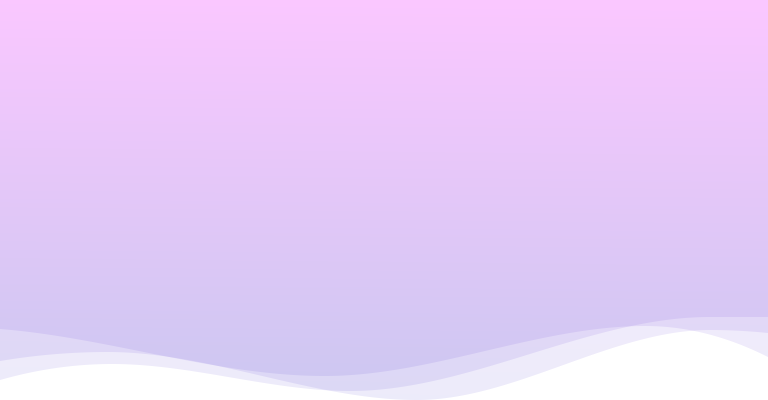
Reproduce this background procedurally as a Shadertoy shader.

```glsl
// Pink to lavender gradient above three overlapping translucent white waves.

// Height of a wave running from a left crest through a trough to a right crest;
// bend sets how quickly it falls away outside the two crests.
float waveHeight(float x, vec2 leftCrest, vec2 trough, vec2 rightCrest, vec2 bend) {
    float descent = mix(leftCrest.y, trough.y, smoothstep(leftCrest.x, trough.x, x));
    float height = mix(descent, rightCrest.y, smoothstep(trough.x, rightCrest.x, x));
    vec2 outside = max(vec2(leftCrest.x - x, x - rightCrest.x), 0.0);
    return height - dot(bend, outside * outside);
}

// Antialiased coverage of the area below a given height
float below(float height, float y) {
    return clamp((height - y) * iResolution.y + 0.5, 0.0, 1.0);
}

void mainImage(out vec4 fragColor, in vec2 fragCoord) {
    vec2 uv = fragCoord / iResolution.xy;

    // Sky, tilted very slightly towards pink on the right
    float skyHeight = clamp(uv.y + 0.02 * (uv.x - 0.5), 0.0, 1.0);
    vec3 color = mix(vec3(0.797, 0.78, 0.943), vec3(0.982, 0.78, 1.0), skyHeight);

    // Waves: each layer adds a share of white, all three together are opaque
    float layers =
        below(waveHeight(uv.x, vec2(-0.052, 0.1815), vec2(0.423, 0.06),
                         vec2(0.84, 0.185), vec2(0.0, 3.03)), uv.y)
      + below(waveHeight(uv.x, vec2(0.14, 0.12), vec2(0.543, 0.0),
                         vec2(0.924, 0.175), vec2(1.15, 1.3)), uv.y)
      + below(waveHeight(uv.x, vec2(0.146, 0.09), vec2(0.456, 0.0225),
                         vec2(0.924, 0.2075), vec2(1.88, 0.0)), uv.y);
    float whiteness = layers / 3.0;
    color = mix(color, vec3(1.0), whiteness * mix(0.87, 1.0, whiteness));

    fragColor = vec4(color, 1.0);
}
```
